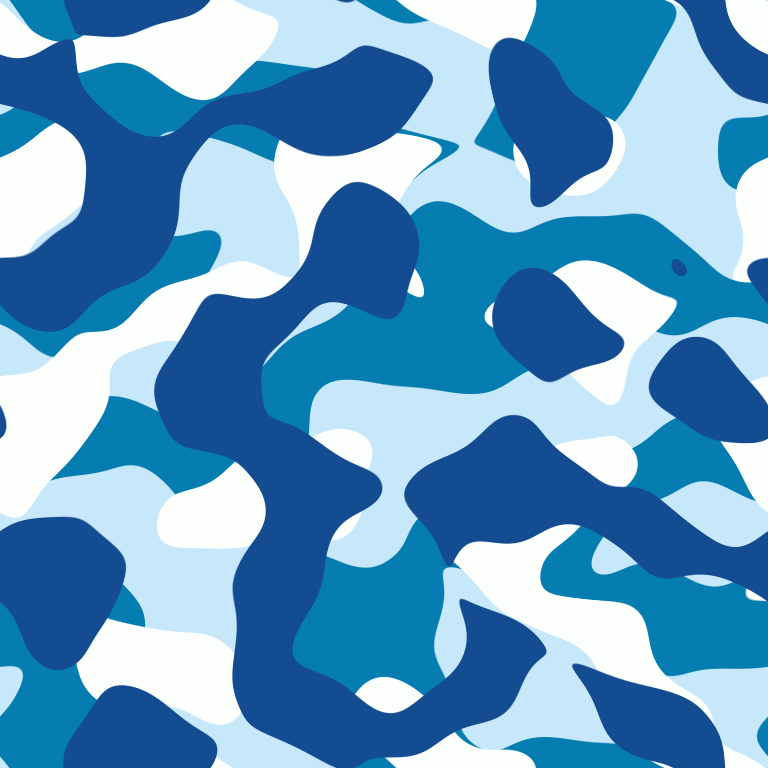
This pattern is drawn by a three.js fragment shader. Its source:

```glsl
#define NAVY_LEVEL 0.40
#define WHITE_LEVEL 0.44
#define TEAL_LEVEL 0.0
#define NAVY_FREQ 4.2
#define WHITE_FREQ 4.4
#define TEAL_FREQ 4.5
#define BAND 1.7
#define TILT 0.08
#define WARP 0.014
#define LOBES 0.45
#define EDGE 0.001

varying vec2 vUv;

const float TAU = 6.283185;
const vec3 NAVY = vec3(0.08, 0.30, 0.57);
const vec3 TEAL = vec3(0.02, 0.49, 0.69);
const vec3 PALE = vec3(0.78, 0.91, 0.98);
const vec3 WHITE = vec3(0.99, 1.00, 0.99);

float hash(vec3 p) {
  p = fract(p * vec3(0.1031, 0.1137, 0.0973) + 0.37);
  p += dot(p, p.yzx + 33.33);
  return fract((p.x + p.y) * p.z);
}

// Periodic bend that gives the outlines their uneven lobes
vec2 bend(vec2 p, float seed) {
  vec2 a = TAU * vec2(3.0 * p.y + 2.0 * p.x, 4.0 * p.x - 2.0 * p.y);
  vec2 b = TAU * vec2(7.0 * p.y - 3.0 * p.x, 7.0 * p.x + 4.0 * p.y);
  return p + WARP * (sin(a + seed) + LOBES * sin(b + 2.0 * seed));
}

// Coverage of soft-lobed blobs: a tiling sum of waves of similar length,
// scaled to unit variance so that the level sets the covered area
float blobs(vec2 p, float freq, float stretch, float level, float seed) {
  p = bend(p, seed);
  vec2 along = vec2(cos(TILT), sin(TILT));
  vec2 across = vec2(-along.y, along.x);
  float height = 0.0;
  float power = 0.0;
  vec2 slope = vec2(0.0);
  for (int j = 0; j <= 7; j++) {
    for (int i = -6; i <= 6; i++) {
      if (j == 0 && i <= 0) continue;
      vec2 k = vec2(float(i), float(j));
      float r = length(vec2(dot(k, along) * stretch, dot(k, across)));
      float offBand = (r - freq) / BAND;
      if (abs(offBand) > 1.7) continue;
      vec3 id = vec3(k + 17.0, seed);
      float amp = exp(-offBand * offBand) * (0.6 + 0.8 * hash(id));
      float phase = TAU * (dot(k, p) + hash(id + 41.0));
      height += amp * cos(phase);
      slope -= amp * TAU * k * sin(phase);
      power += 0.5 * amp * amp;
    }
  }
  // Divide by the slope to get a distance for the smooth edge
  float dist = (height - level * sqrt(power)) / max(length(slope), 0.5);
  return smoothstep(-EDGE, EDGE, dist);
}

void main() {
  // Layers from the bottom up
  vec3 color = PALE;
  color = mix(color, TEAL, blobs(vUv, TEAL_FREQ, 1.7, TEAL_LEVEL, 12.0));
  color = mix(color, WHITE, blobs(vUv, WHITE_FREQ, 1.4, WHITE_LEVEL, 31.0));
  color = mix(color, NAVY, blobs(vUv, NAVY_FREQ, 1.15, NAVY_LEVEL, 64.0));
  gl_FragColor = vec4(color, 1.0);
}
```
